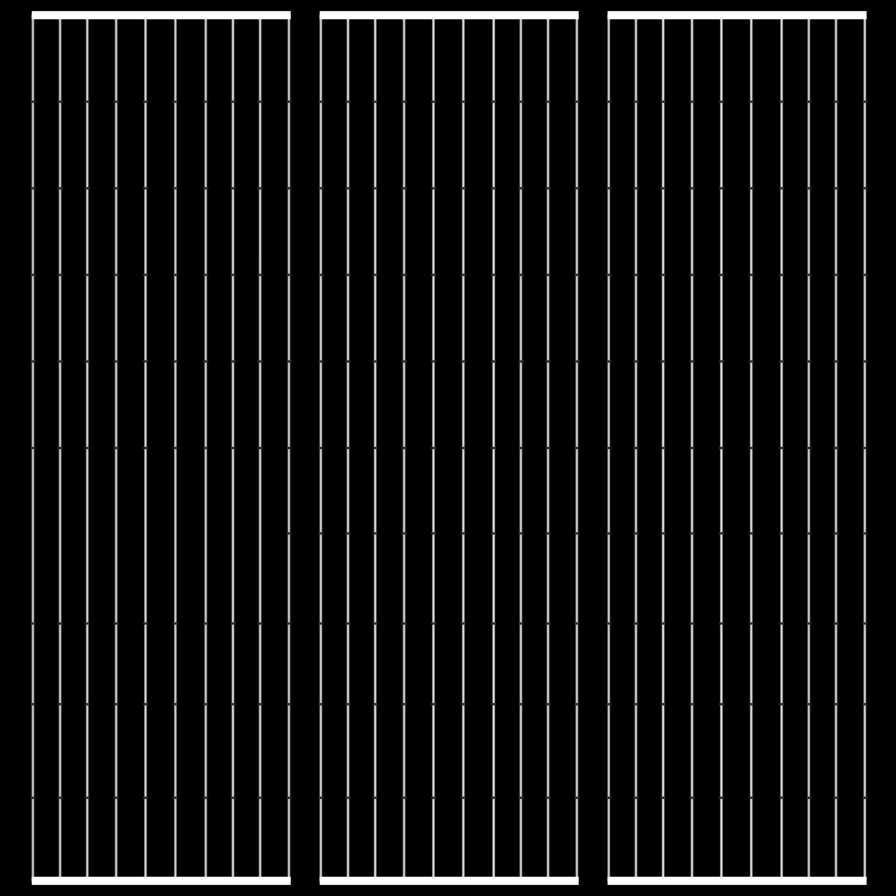
Write a three.js fragment shader that draws this texture.

```glsl
// Three tall black panels of thin, segmented grey lines between white end bars.
varying vec2 vUv;

// Lengths are in design units, with UNITS of them along each canvas side.
const float UNITS = 768.0;
const float PANELS = 3.0;
const float PANEL_PITCH = 246.8;
const float FIRST_LINE_X = 28.2;
const float PANEL_MARGIN = 13.6;
const int LINES = 10;
const float LINE_STEP = 23.3;
const float LINE_REACH = 1.85;
const float LINE_LIGHT = 0.85;
const float LIGHT_VARIATION = 0.12;
const float ROWS = 10.0;
const float ROW_STEP = 74.2;
const float TOP_Y = 13.0;
const float GAP_REACH = 1.7;
const float TICK_HALF = 2.2;
const vec2 BAR_HALF = vec2(111.0, 3.5);
const float BAR_CENTER_X = 110.0;
const float SOFT = 0.7;
const vec3 BACKGROUND = vec3(0.0);
const vec3 LINE_COLOR = vec3(1.0);
const vec3 TICK_COLOR = vec3(0.16);
const vec3 BAR_COLOR = vec3(1.0);

float hash(vec2 p) {
  return fract(sin(dot(p, vec2(127.1, 311.7))) * 43758.5453);
}

float band(float d, float halfWidth) {
  return 1.0 - smoothstep(halfWidth - SOFT, halfWidth + SOFT, abs(d));
}

// Spacing widens through the middle cells and in the last cell.
float lineX(float i) {
  float n = clamp(i - 2.0, 0.0, 4.0);
  return LINE_STEP * i + 1.25 * n + 0.21 * n * n + 1.4 * step(8.5, i);
}

// Lower breaks alternate up and down around their even spacing.
float breakY(float row) {
  float sway = clamp(row - 5.0, 0.0, 3.0);
  float side = mod(row, 2.0) * 2.0 - 1.0;
  return TOP_Y + row * ROW_STEP + side * sway;
}

void main() {
  vec2 p = vec2(vUv.x, 1.0 - vUv.y) * UNITS;

  // Panel cell and its local horizontal position
  float panel = floor((p.x - FIRST_LINE_X + PANEL_MARGIN) / PANEL_PITCH);
  panel = clamp(panel, 0.0, PANELS - 1.0);
  float x = p.x - FIRST_LINE_X - panel * PANEL_PITCH;

  // Nearest break between row segments
  float row = clamp(floor((p.y - TOP_Y) / ROW_STEP + 0.5), 1.0, ROWS - 1.0);
  float gap = 1.0 - smoothstep(0.3, GAP_REACH, abs(p.y - breakY(row)));
  float bottomY = TOP_Y + ROWS * ROW_STEP;
  float inside = step(TOP_Y, p.y) * step(p.y, bottomY);

  // Vertical lines with dark ticks at the breaks
  vec3 color = BACKGROUND;
  for (int k = 0; k < LINES; k++) {
    float i = float(k);
    float d = abs(x - lineX(i));
    float vary = (hash(vec2(i, panel)) - 0.5) * LIGHT_VARIATION;
    float line = (LINE_LIGHT + vary) * (1.0 - smoothstep(0.1, LINE_REACH, d));

    // One row of the first panel is unbroken up to its last line
    bool joined = panel < 0.5 && abs(row - 6.0) < 0.5 && k < LINES - 1;
    float cut = joined ? 0.0 : gap;
    vec3 tick = TICK_COLOR * band(d, TICK_HALF);
    color = max(color, mix(LINE_COLOR * line, tick, cut) * inside);
  }

  // White bars at both ends
  float endY = min(abs(p.y - TOP_Y), abs(p.y - bottomY));
  float bar = band(x - BAR_CENTER_X, BAR_HALF.x) * band(endY, BAR_HALF.y);
  color = mix(color, BAR_COLOR, bar);

  gl_FragColor = vec4(color, 1.0);
}
```
